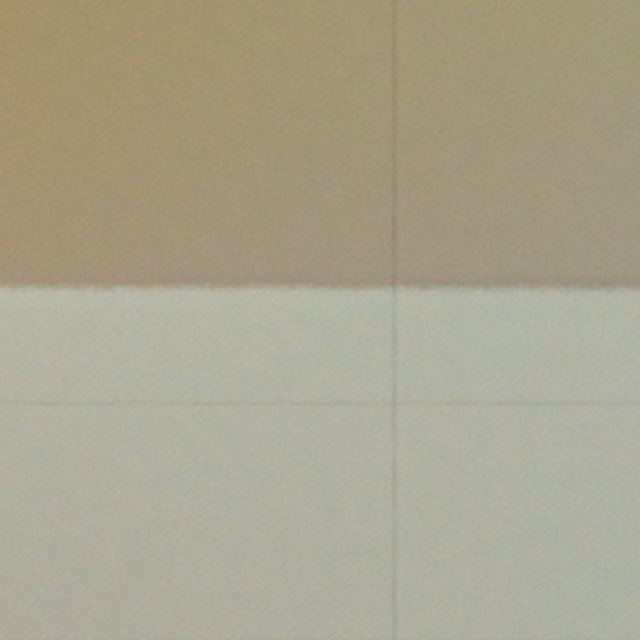
This texture is drawn by a Shadertoy shader. Its source:

```glsl
// Two-tone painted plaster wall: tan band over pale grey-green, with faint tile seams.

// Layout, in canvas units from the lower left
const float BAND_EDGE = 0.552;
const float EDGE_SOFTNESS = 0.011;
const float EDGE_WOBBLE = 0.0035;
const float SEAM_X = 0.616;
const float SEAM_Y = 0.370;
const float SEAM_WIDTH = 0.0045;
const float SEAM_X_DEPTH = 0.042;
const float SEAM_Y_DEPTH = 0.024;

// Paint colours at the corners of each area
const vec3 TAN_TOP_LEFT = vec3(0.638, 0.565, 0.425);
const vec3 TAN_TOP_RIGHT = vec3(0.632, 0.596, 0.480);
const vec3 TAN_LOW_LEFT = vec3(0.640, 0.572, 0.475);
const vec3 TAN_LOW_RIGHT = vec3(0.622, 0.592, 0.510);
const vec3 PALE_TOP_LEFT = vec3(0.710, 0.715, 0.640);
const vec3 PALE_TOP_RIGHT = vec3(0.695, 0.708, 0.648);
const vec3 PALE_LOW_LEFT = vec3(0.680, 0.670, 0.605);
const vec3 PALE_LOW_RIGHT = vec3(0.680, 0.692, 0.630);

// Surface
const float GRAIN_SCALE = 105.0;
const float GRAIN_AMOUNT = 0.025;
const float MOTTLE_SCALE = 26.0;
const float MOTTLE_AMOUNT = 0.018;
const float CLOUD_SCALE = 5.0;
const float CLOUD_AMOUNT = 0.006;

vec2 gradientAt(vec2 cell) {
    vec3 p = fract(cell.xyx * vec3(0.1031, 0.1030, 0.0973));
    p += dot(p, p.yzx + 33.33);
    float angle = 6.2832 * fract((p.x + p.y) * p.z);
    return vec2(cos(angle), sin(angle));
}

float gradientNoise(vec2 p) {
    vec2 i = floor(p), f = fract(p);
    vec2 u = f * f * f * (f * (f * 6.0 - 15.0) + 10.0);
    vec2 e = vec2(1.0, 0.0);
    float a = dot(gradientAt(i), f);
    float b = dot(gradientAt(i + e.xy), f - e.xy);
    float c = dot(gradientAt(i + e.yx), f - e.yx);
    float d = dot(gradientAt(i + e.xx), f - e.xx);
    return mix(mix(a, b, u.x), mix(c, d, u.x), u.y);
}

vec3 cornerBlend(vec3 lowL, vec3 lowR, vec3 topL, vec3 topR, vec2 t) {
    return mix(mix(lowL, lowR, t.x), mix(topL, topR, t.x), t.y);
}

float softLine(float dist, float width) {
    return exp(-dist * dist / (width * width));
}

// Fine relief, stretched along the rising diagonal
float plasterGrain(vec2 uv) {
    vec2 q = vec2(uv.x + uv.y, (uv.x - uv.y) * 1.6) * 0.7071 * GRAIN_SCALE;
    return gradientNoise(q + 200.0) + 0.5 * gradientNoise(q * 1.9 + 310.0);
}

// Uneven tint of the paint, one noise per channel
vec3 tintNoise(vec2 p) {
    return vec3(gradientNoise(p + 70.0), gradientNoise(p + 130.0) * 0.6, gradientNoise(p + 190.0));
}

void mainImage(out vec4 fragColor, in vec2 fragCoord) {
    vec2 uv = fragCoord / iResolution.xy;

    // Base paint areas
    float tanHeight = clamp((uv.y - BAND_EDGE) / (1.0 - BAND_EDGE), 0.0, 1.0);
    float paleHeight = clamp(uv.y / BAND_EDGE, 0.0, 1.0);
    vec3 tanPaint = cornerBlend(TAN_LOW_LEFT, TAN_LOW_RIGHT, TAN_TOP_LEFT, TAN_TOP_RIGHT,
                                vec2(uv.x, tanHeight));
    vec3 palePaint = cornerBlend(PALE_LOW_LEFT, PALE_LOW_RIGHT, PALE_TOP_LEFT, PALE_TOP_RIGHT,
                                 vec2(uv.x, pow(paleHeight, 1.3)));

    // Warm glow at the left of the tan band
    vec2 warm = (uv - vec2(0.03, 0.82)) / vec2(0.25, 0.20);
    tanPaint += vec3(0.010, 0.002, -0.014) * exp(-dot(warm, warm));

    // Ragged, soft paint edge
    float edgeY = BAND_EDGE - 0.002 * uv.x * uv.x
                + EDGE_WOBBLE * gradientNoise(vec2(uv.x * 50.0, 3.5))
                + EDGE_WOBBLE * gradientNoise(uv * 110.0);
    float edgeDist = uv.y - edgeY;
    vec3 color = mix(palePaint, tanPaint, smoothstep(-EDGE_SOFTNESS, EDGE_SOFTNESS, edgeDist));

    // Shade above the edge, lighter rim below it
    color -= mix(0.008, 0.035, uv.x) * softLine(edgeDist - 0.004, 0.012);
    color += mix(0.016, 0.002, uv.x) * softLine(edgeDist + 0.018, 0.014);

    // Seams, worn unevenly along their length
    float seamFade = clamp(0.85 + 0.8 * gradientNoise(uv * 18.0), 0.0, 1.3);
    float verticalSeam = softLine(uv.x - SEAM_X, SEAM_WIDTH);
    float horizontalSeam = softLine(uv.y - SEAM_Y, SEAM_WIDTH);
    color -= seamFade * (SEAM_X_DEPTH * verticalSeam + SEAM_Y_DEPTH * horizontalSeam);
    color += 0.006 * softLine(uv.x - SEAM_X - 0.011, 0.006);

    // Plaster texture and uneven tint
    color += GRAIN_AMOUNT * plasterGrain(uv);
    color += MOTTLE_AMOUNT * tintNoise(uv * MOTTLE_SCALE);
    color += CLOUD_AMOUNT * tintNoise(uv * CLOUD_SCALE);

    // Dim lower border
    color -= 0.015 * smoothstep(0.005, 0.0, uv.y);

    fragColor = vec4(clamp(color, 0.0, 1.0), 1.0);
}
```
